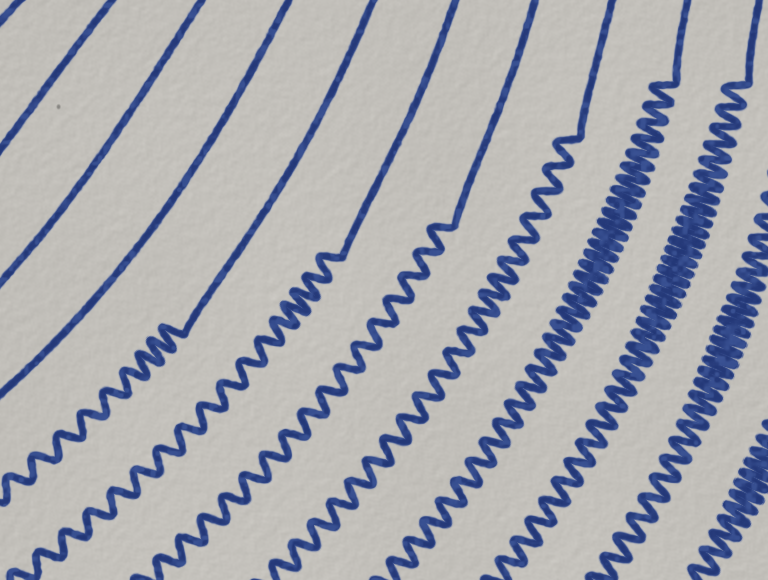
Give the GLSL for this pattern, as a Shadertoy shader.

```glsl
const vec3 PAPER = vec3(0.762, 0.752, 0.730);
const vec3 INK_DARK = vec3(0.145, 0.225, 0.475);
const vec3 INK_LIGHT = vec3(0.260, 0.360, 0.620);
const vec3 INK_BLEED = vec3(0.540, 0.580, 0.690);

const int LINES = 12;
const int FIRST_COILED = 4;
const float PEN_RADIUS = 0.0064;
const float EDGE_BLUR = 0.0016;
const float BLEED_WIDTH = 0.0035;
const float GRAIN = 0.055;
const int STEPS = 16;
const float STEP_SIZE = 0.0016;

// Sweep of the lines: cubic in depth, each row quadratic in line index
const vec3 SWEEP0 = vec3(0.0346, 0.1609, -0.00216);
const vec3 SWEEP1 = vec3(-0.9549, 0.1804, -0.01119);
const vec3 SWEEP2 = vec3(0.5997, -0.2978, 0.02465);
const vec3 SWEEP3 = vec3(-0.9396, 0.2430, -0.01700);

// Per coiled line: start depth, dense centre, dense width, added frequency
const vec4 COILS[8] = vec4[8](
    vec4(0.564, 0.600, 0.040, 20.0), vec4(0.433, 0.525, 0.040, 19.0),
    vec4(0.381, 0.500, 0.050, 0.0),  vec4(0.230, 0.500, 0.055, 12.0),
    vec4(0.138, 0.410, 0.190, 32.0), vec4(0.138, 0.450, 0.180, 36.0),
    vec4(0.100, 0.590, 0.120, 33.0), vec4(0.500, 0.830, 0.080, 28.0));

float hash(vec2 p) {
    return fract(sin(dot(p, vec2(127.1, 311.7))) * 43758.5);
}

float noise(vec2 p) {
    vec2 cell = floor(p), f = fract(p);
    f = f * f * (3.0 - 2.0 * f);
    return mix(mix(hash(cell), hash(cell + vec2(1, 0)), f.x),
               mix(hash(cell + vec2(0, 1)), hash(cell + vec2(1, 1)), f.x), f.y);
}

float fibres(vec2 p) {
    return 0.5 * noise(p * 75.0) + 0.3 * noise(p * 150.0 + 7.0) + 0.2 * noise(p * 290.0 + 19.0);
}

// Horizontal place and slope of a line at depth y
vec2 sweep(vec4 k, float y) {
    return vec2(k.x + y * (k.y + y * (k.z + y * k.w)),
                k.y + y * (2.0 * k.z + y * 3.0 * k.w));
}

float coilPhase(vec4 coil, float y) {
    return 6.28319 * (20.0 * y + 4.5 * y * y
         + coil.w * coil.z * tanh((y - coil.y) / coil.z));
}

// Point on a line, with its sideways swing
vec2 penPoint(vec4 k, vec4 coil, float index, float y) {
    vec2 s = sweep(k, y);
    vec2 normal = normalize(vec2(1.0, -s.y));
    float bump = (y - coil.y) / coil.z;
    float amplitude = 0.0135 + 0.0006 * index + 0.00022 * coil.w * exp(-bump * bump);
    float swing = y < coil.x ? exp((y - coil.x) / 0.06)
                             : cos(coilPhase(coil, y) - coilPhase(coil, coil.x));
    return vec2(s.x, y) + normal * amplitude * swing;
}

float segment(vec2 p, vec2 a, vec2 b) {
    vec2 pa = p - a, ba = b - a;
    return length(pa - ba * clamp(dot(pa, ba) / dot(ba, ba), 0.0, 1.0));
}

float lineDistance(vec2 p) {
    float nearest = 1.0;
    for (int i = 0; i < LINES; i++) {
        float index = float(i);
        vec3 powers = vec3(1.0, index, index * index);
        vec4 k = vec4(dot(SWEEP0, powers), dot(SWEEP1, powers),
                      dot(SWEEP2, powers), dot(SWEEP3, powers));
        vec2 s = sweep(k, p.y);
        float offset = p.x - s.x;
        float slopeScale = 1.0 / (1.0 + s.y * s.y);
        if (abs(offset) * sqrt(slopeScale) > 0.05) continue;

        vec4 coil = i < FIRST_COILED ? vec4(3.0, 3.0, 0.1, 0.0) : COILS[i - FIRST_COILED];
        float y = p.y + offset * s.y * slopeScale - 0.5 * float(STEPS) * STEP_SIZE;
        vec2 a = penPoint(k, coil, index, y);
        for (int j = 0; j < STEPS; j++) {
            y += STEP_SIZE;
            vec2 b = penPoint(k, coil, index, y);
            nearest = min(nearest, segment(p, a, b));
            a = b;
        }
    }
    return nearest;
}

void mainImage(out vec4 fragColor, in vec2 fragCoord) {
    vec2 p = fragCoord / iResolution.y;
    p.y = 1.0 - p.y;
    float blur = max(EDGE_BLUR, 1.0 / iResolution.y);

    // Paper relief, lit from the upper left
    float relief = fibres(p) - fibres(p + vec2(0.004, 0.005));
    vec3 color = PAPER + GRAIN * relief + 0.018 * (noise(p * 4.0) - 0.5);
    float speck = length((p - vec2(0.101, 0.184)) * vec2(1.0, 0.8));
    color *= 1.0 - 0.3 * (1.0 - smoothstep(0.001, 0.005, speck));

    // Ink with rough edges and a pale bleed
    float d = lineDistance(p) - PEN_RADIUS + 0.0018 * (noise(p * 140.0) - 0.5);
    float bleed = 1.0 - smoothstep(0.0, BLEED_WIDTH, d);
    float cover = 1.0 - smoothstep(-blur, blur, d);
    float mottling = 0.65 * smoothstep(0.35, 0.85, noise(p * 110.0 + 31.0));
    float rim = 0.5 * smoothstep(-0.004, 0.0, d);
    vec3 ink = mix(INK_DARK, INK_LIGHT, max(mottling, rim)) + 0.6 * GRAIN * relief;
    color = mix(color, INK_BLEED, 0.45 * bleed);
    color = mix(color, ink, cover);

    fragColor = vec4(color, 1.0);
}
```
